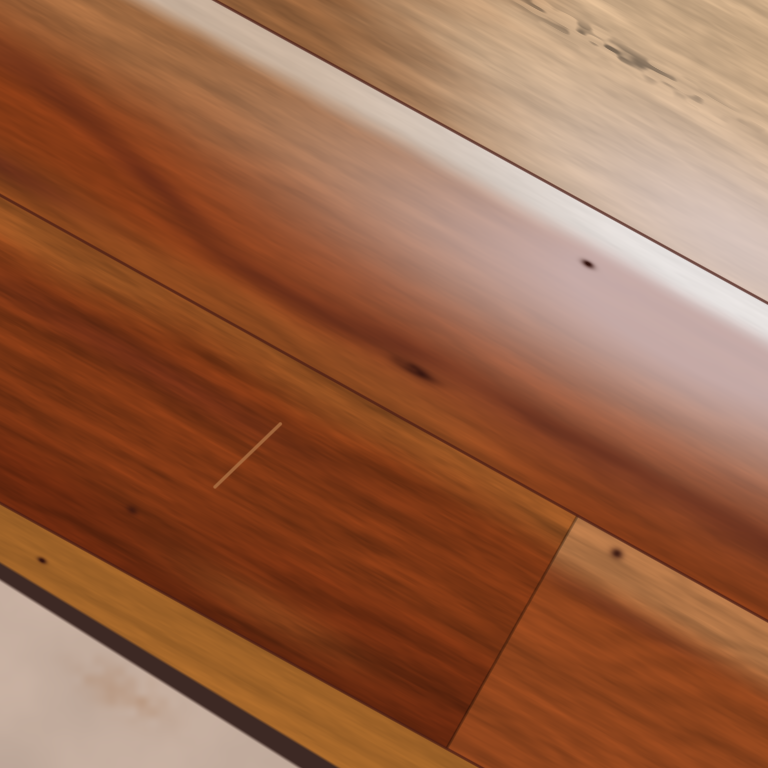
A WebGL 2 fragment shader for this texture:

```glsl
#version 300 es
precision highp float;
// Glossy hardwood planks running diagonally, with an edge strip and pale floor.
// Sloped lines split the planks; stretched noise draws grain, and soft
// ellipses add streaks, knots and the window glare on the varnish.
uniform vec2 u_resolution;
out vec4 fragColor;

// Boundaries as (height at x = 0, downward slope)
const vec2 SEAM_TOP = vec2(1.153, 0.548);
const vec2 SEAM_MID = vec2(0.746, 0.555);
const vec2 SEAM_LOW = vec2(0.345, 0.550);
const vec2 STRIP_EDGE = vec2(0.268, 0.606);
const vec2 FLOOR_EDGE = vec2(0.245, 0.627);
const vec2 JOINT_TOP = vec2(0.749, 0.323);
const vec2 JOINT_LOW = vec2(0.582, 0.026);
const vec2 SCRATCH_A = vec2(0.280, 0.366);
const vec2 SCRATCH_B = vec2(0.365, 0.448);
const float PLANK_WIDTH = 0.41;
const float GRAIN_SLOPE = 0.555;
const float SEAM_HALF = 0.0006;

const vec3 TAN = vec3(0.62, 0.41, 0.25);
const vec3 CREAM = vec3(0.80, 0.67, 0.53);
const vec3 SAPWOOD = vec3(0.78, 0.69, 0.61);
const vec3 AMBER = vec3(0.57, 0.32, 0.14);
const vec3 CHESTNUT = vec3(0.48, 0.21, 0.08);
const vec3 MAHOGANY = vec3(0.39, 0.15, 0.055);
const vec3 STREAK = vec3(0.28, 0.11, 0.08);
const vec3 STRIP = vec3(0.63, 0.39, 0.16);
const vec3 SHADOW = vec3(0.24, 0.16, 0.14);
const vec3 FLOOR = vec3(0.76, 0.67, 0.61);
const vec3 SHEEN = vec3(0.85, 0.79, 0.79);

// Knots as (centre, half length, half height)
const vec4 KNOTS[5] = vec4[5](
  vec4(0.540, 0.518, 0.030, 0.0065), vec4(0.766, 0.656, 0.009, 0.0040),
  vec4(0.803, 0.279, 0.008, 0.0060), vec4(0.172, 0.336, 0.007, 0.0050),
  vec4(0.055, 0.270, 0.006, 0.0035));

float hash(vec2 p) {
  vec3 h = fract(p.xyx * 0.1031);
  h += dot(h, h.yzx + 33.33);
  return fract((h.x + h.y) * h.z);
}

float noise(vec2 p) {
  vec2 i = floor(p), f = fract(p);
  f = f * f * (3.0 - 2.0 * f);
  return mix(mix(hash(i), hash(i + vec2(1, 0)), f.x),
             mix(hash(i + vec2(0, 1)), hash(i + vec2(1, 1)), f.x), f.y);
}

float fbm(vec2 p) {
  float sum = 0.0, amp = 0.53;
  for (int i = 0; i < 4; i++) {
    sum += amp * noise(p);
    p = p * 2.03 + 17.1;
    amp *= 0.5;
  }
  return sum;
}

float above(vec2 p, vec2 line) {
  return (p.y - line.x + line.y * p.x) * inversesqrt(1.0 + line.y * line.y);
}

float segment(vec2 p, vec2 a, vec2 b) {
  vec2 ab = b - a;
  return length(p - a - ab * clamp(dot(p - a, ab) / dot(ab, ab), 0.0, 1.0));
}

float blob(vec2 p, vec2 centre, vec2 size) {
  vec2 d = p - centre;
  d = vec2(d.x * 0.874 - d.y * 0.486, d.x * 0.486 + d.y * 0.874) / size;
  return exp(-dot(d, d));
}

// Signed grain tone: warped rings plus long fibres
float grain(vec2 q, float seed, float swirl) {
  float warp = fbm(q * vec2(1.8, 5.0) + seed);
  float rings = sin(q.y * 130.0 + warp * swirl);
  float fibres = fbm(q * vec2(5.0, 80.0) + seed * 3.0) - 0.5;
  float pores = noise(q * vec2(45.0, 300.0) + seed) - 0.5;
  return rings * 0.08 + fibres * 0.55 + pores * 0.12;
}

void main() {
  vec2 p = gl_FragCoord.xy / u_resolution;
  float aa = 0.9 / min(u_resolution.x, u_resolution.y);
  vec2 q = vec2(p.x - GRAIN_SLOPE * p.y, p.y + GRAIN_SLOPE * p.x);
  float cloud = fbm(q * vec2(3.0, 13.0) + 4.0) - 0.5;

  // Top plank, paler to the right, with faint rough marks
  vec3 top = mix(TAN * 0.9, CREAM, smoothstep(0.32, 0.80, p.x + cloud * 0.3));
  top *= 1.0 + 0.48 * grain(q, 7.0, 22.0);
  float rough = blob(p, vec2(0.79, 0.94), vec2(0.16, 0.012));
  top *= 1.0 - 0.45 * rough * smoothstep(0.45, 0.8, noise(q * vec2(40.0, 180.0)));
  top = mix(top, SHEEN, 0.75 * blob(p, vec2(0.98, 0.67), vec2(0.32, 0.12)));

  // Second plank: sapwood band, dark heart streak, broad glare
  float t = (SEAM_TOP.x - SEAM_TOP.y * p.x - p.y) / PLANK_WIDTH;
  float tw = t + cloud * 0.12;
  vec3 mid = mix(TAN, CHESTNUT * 1.08, smoothstep(0.22, 0.68, tw));
  float heart = mix(0.56, 0.79, smoothstep(0.0, 0.34, p.x));
  float heartLine = exp(-pow((tw - heart) / 0.055, 2.0));
  mid = mix(mid, AMBER, 0.6 * smoothstep(0.80, 0.96, tw) * (1.0 - smoothstep(0.5, 0.8, p.x)));
  mid = mix(mid, STREAK, 0.6 * blob(p, vec2(0.0, 0.785), vec2(0.13, 0.016)));
  mid *= 1.0 + 0.5 * grain(q, 2.0, 26.0);
  float glare = blob(p, vec2(0.96, 0.56), vec2(0.40, 0.155))
              + 0.33 * blob(p, vec2(0.58, 0.69), vec2(0.28, 0.12));
  mid = mix(mid, SHEEN * vec3(0.93, 0.88, 0.88), min(glare, 0.9));
  mid = mix(mid, STREAK, heartLine * (0.25 + 0.35 * noise(q * vec2(9.0, 25.0))));
  vec3 sap = mix(SAPWOOD, vec3(0.90, 0.88, 0.87), smoothstep(0.3, 0.9, p.x));
  sap *= 1.0 + 0.16 * grain(q, 5.0, 8.0);
  mid = mix(mid, sap, 1.0 - smoothstep(0.10, 0.19, t + cloud * 0.05 + p.x * 0.03));

  // Third plank: striped, deep red brown
  float u = (SEAM_MID.x - SEAM_MID.y * p.x - p.y) / PLANK_WIDTH;
  vec3 low = mix(AMBER, CHESTNUT, smoothstep(0.0, 0.22, u + cloud * 0.2));
  low = mix(low, MAHOGANY, smoothstep(0.45, 1.0, u + cloud * 0.4));
  low = mix(low, STREAK, 0.45 * blob(p, vec2(0.18, 0.53), vec2(0.25, 0.022)));
  low = mix(low, AMBER, 0.45 * blob(p, vec2(0.34, 0.21), vec2(0.14, 0.025)));
  low *= 1.0 + 0.75 * grain(q, 11.0, 20.0);

  // Short plank right of the butt joint
  vec3 end = mix(TAN * 1.08, AMBER * vec3(0.96, 0.82, 0.80), smoothstep(0.12, 0.28, u));
  end = mix(end, STREAK, 0.4 * blob(p, vec2(0.81, 0.20), vec2(0.13, 0.012)));
  end *= 1.0 + 0.5 * grain(q, 19.0, 45.0);
  vec2 j = normalize(JOINT_TOP - JOINT_LOW);
  float joint = dot(p - JOINT_LOW, vec2(j.y, -j.x));
  low = mix(low, end, smoothstep(-aa, aa, joint));
  low *= 1.0 - 0.3 * (1.0 - smoothstep(SEAM_HALF, SEAM_HALF + 2.0 * aa, abs(joint)));

  // Stack the layers from the floor upwards
  float dTop = above(p, SEAM_TOP), dMid = above(p, SEAM_MID), dLow = above(p, SEAM_LOW);
  vec3 color = FLOOR * (0.95 + 0.10 * fbm(p * 9.0));
  color = mix(color, TAN, 0.4 * blob(p, vec2(0.16, 0.10), vec2(0.06, 0.025)) * noise(p * 70.0));
  color = mix(color, SHADOW, smoothstep(-0.003, 0.003, above(p, FLOOR_EDGE)));
  vec3 strip = STRIP * (1.0 + 0.4 * grain(q, 23.0, 9.0));
  color = mix(color, strip, smoothstep(-0.003, 0.002, above(p, STRIP_EDGE)));
  color = mix(color, low, smoothstep(-aa, aa, dLow));
  color = mix(color, mid, smoothstep(-aa, aa, dMid));
  color = mix(color, top, smoothstep(-aa, aa, dTop));
  float seam = min(abs(dTop), min(abs(dMid), abs(dLow)));
  color = mix(color, STREAK, 0.75 * (1.0 - smoothstep(SEAM_HALF, SEAM_HALF + 2.0 * aa, seam)));

  // Knots and the pale scratch
  for (int i = 0; i < 5; i++) {
    vec4 k = KNOTS[i];
    float ragged = 0.6 + 0.6 * noise(q * vec2(60.0, 170.0));
    color = mix(color, STREAK * 0.7, min(1.0, blob(p, k.xy, k.zw) * ragged));
  }
  float scratch = segment(p, SCRATCH_A, SCRATCH_B);
  color = mix(color, TAN * 1.1, 0.8 * (1.0 - smoothstep(0.001, 0.001 + 2.0 * aa, scratch)));
  fragColor = vec4(clamp(color, 0.0, 1.0), 1.0);
}
```
